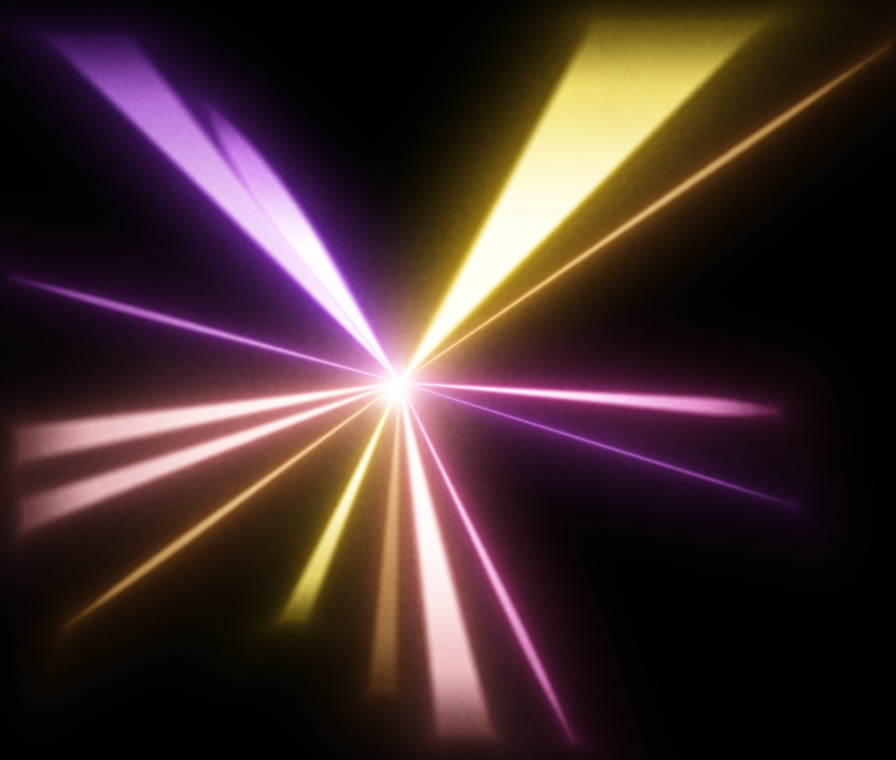
Reproduce this background procedurally as a Shadertoy shader.

```glsl
// A burst of coloured light beams on black, fanning out from one hot point.
// Each beam is a soft wedge with a white heart, a tight halo and a wide haze;
// all of them are screen-blended, with faint noise mottling the far ends.

#define BEAMS 14
#define SOURCE vec2(-0.063, -0.003)
#define EDGE_SOFTNESS 0.0075
#define HALO_GAIN 0.75
#define HAZE_GAIN 0.25
#define HAZE_RADIUS 0.078
#define FLASH_RADIUS 0.022
#define MOTTLE 0.12
#define GRAIN 0.14
#define WARM_HAZE vec3(0.62, 0.42, 0.32)

// Beam ends relative to the source, in canvas heights
const vec2 TIP[BEAMS] = vec2[BEAMS](
    vec2(-0.408, 0.451), vec2(-0.250, 0.362), vec2(0.365, 0.472),
    vec2(0.642, 0.442), vec2(0.492, -0.038), vec2(0.518, -0.162),
    vec2(0.226, -0.469), vec2(0.085, -0.460), vec2(-0.023, -0.405),
    vec2(-0.140, -0.312), vec2(-0.438, -0.320), vec2(-0.494, -0.174),
    vec2(-0.500, -0.082), vec2(-0.509, 0.137));

// Half width at the end, where tapering starts, whiteness of the core
const vec3 SHAPE[BEAMS] = vec3[BEAMS](
    vec3(0.039, 1.0, 0.80), vec3(0.040, 0.35, 1.0), vec3(0.087, 1.0, 0.95),
    vec3(0.007, 0.5, 0.45), vec3(0.011, 0.8, 0.85), vec3(0.002, 0.5, 0.30),
    vec3(0.009, 0.5, 0.65), vec3(0.033, 1.0, 0.90), vec3(0.015, 1.0, 0.10),
    vec3(0.014, 1.0, 0.80), vec3(0.008, 0.5, 0.45), vec3(0.017, 1.0, 0.75),
    vec3(0.020, 1.0, 0.80), vec3(0.007, 0.5, 0.45));

// Violet, gold, amber, pink, rose, orchid
const vec3 PALETTE[6] = vec3[6](
    vec3(0.68, 0.34, 0.88), vec3(0.95, 0.84, 0.30), vec3(0.90, 0.66, 0.34),
    vec3(0.96, 0.48, 0.80), vec3(0.98, 0.68, 0.70), vec3(0.78, 0.38, 0.88));
const int TINT[BEAMS] = int[BEAMS](0, 0, 1, 2, 3, 5, 3, 4, 2, 1, 2, 4, 4, 5);

float hash(vec2 p) {
    p = fract(p * vec2(0.1031, 0.1137));
    p += dot(p, p.yx + 33.33);
    return fract((p.x + p.y) * p.x * 17.0);
}

float noise(vec2 p) {
    vec2 cell = floor(p), f = fract(p);
    f = f * f * (3.0 - 2.0 * f);
    return mix(mix(hash(cell), hash(cell + vec2(1, 0)), f.x),
               mix(hash(cell + vec2(0, 1)), hash(cell + vec2(1, 1)), f.x), f.y);
}

vec3 screenBlend(vec3 a, vec3 b) {
    return 1.0 - (1.0 - a) * (1.0 - clamp(b, 0.0, 1.0));
}

vec3 addBeam(vec3 light, vec2 p, vec2 tip, vec3 shape, vec3 tint, float mottle) {
    float reach = length(tip);
    vec2 dir = tip / reach;
    float along = dot(p, dir);
    float across = abs(dot(p, vec2(-dir.y, dir.x)));

    // Progress on the main axis gives wide beams a level or upright end
    float progress = abs(tip.x) > abs(tip.y) ? p.x / tip.x : p.y / tip.y;
    float t = clamp(progress, 0.0, 1.0);
    float narrowing = clamp((t - shape.y) / (1.02 - shape.y), 0.0, 1.0);
    float halfWidth = shape.x * t * (1.0 - narrowing * narrowing);
    float side = across - halfWidth;
    float past = max(progress - 1.0, 0.0) * reach + max(-along, 0.0);
    float dist = length(vec2(max(side, 0.0), past));
    float endFade = 1.0 - smoothstep(0.80, 1.04, progress);

    // Wide haze and tight halo in a deeper shade
    vec3 deep = tint * tint;
    float haze = exp(-dist * dist / (HAZE_RADIUS * HAZE_RADIUS));
    haze *= HAZE_GAIN * mix(0.55, 1.0, smoothstep(0.0, 0.35, t)) * (1.0 - 0.5 * smoothstep(0.5, 1.0, t));
    haze *= 0.75 + 5.0 * min(shape.x, 0.06);
    float halo = exp(-dist / (0.010 + 0.25 * shape.x));
    halo *= HALO_GAIN * (1.0 - 0.65 * t) * (0.6 + 0.4 * shape.z);
    light = screenBlend(light, mix(deep, WARM_HAZE, 0.3) * haze + deep * halo);

    // Tinted body with soft flanks
    float pixel = 1.0 / iResolution.y;
    float soft = max(min(EDGE_SOFTNESS, 0.0025 + 0.35 * halfWidth), pixel);
    float body = 1.0 - smoothstep(-soft, soft * 1.3, side);
    float strength = smoothstep(-0.004, 0.004, along) * endFade;
    strength *= mix(0.65, 1.0, shape.z) * (1.0 - 0.6 * t * (1.0 - shape.z));
    strength *= 1.0 - mottle * smoothstep(0.4, 0.9, t);
    light = screenBlend(light, tint * body * strength);

    // White heart, fading toward the end
    float heart = 1.0 - smoothstep(-soft, soft * 0.6, side);
    float whiteness = shape.z * (1.0 - smoothstep(0.42, 1.0, t)) + exp(-along / 0.08);
    return screenBlend(light, vec3(1.0, 0.97, 0.94) * heart * strength * min(whiteness, 1.0));
}

void mainImage(out vec4 fragColor, in vec2 fragCoord) {
    vec2 p = (fragCoord - 0.5 * iResolution.xy) / iResolution.y - SOURCE;
    float mottle = MOTTLE * (0.7 * noise(p * 18.0 + 40.0) + 0.3 * noise(p * 50.0 + 90.0));

    vec3 light = vec3(0.0);
    for (int i = 0; i < BEAMS; i++)
        light = addBeam(light, p, TIP[i], SHAPE[i], PALETTE[TINT[i]], mottle);

    // Flash at the source, stretched a little downward
    vec2 q = (p + vec2(0.010, 0.016)) / FLASH_RADIUS;
    light = screenBlend(light, vec3(1.0, 0.96, 0.92) * exp(-dot(q, q)));

    // Fine grain in the dimmer light
    light *= 1.0 + GRAIN * (noise(p * 210.0 + 300.0) - 0.5) * (1.0 - light);
    fragColor = vec4(clamp(light, 0.0, 1.0), 1.0);
}
```
